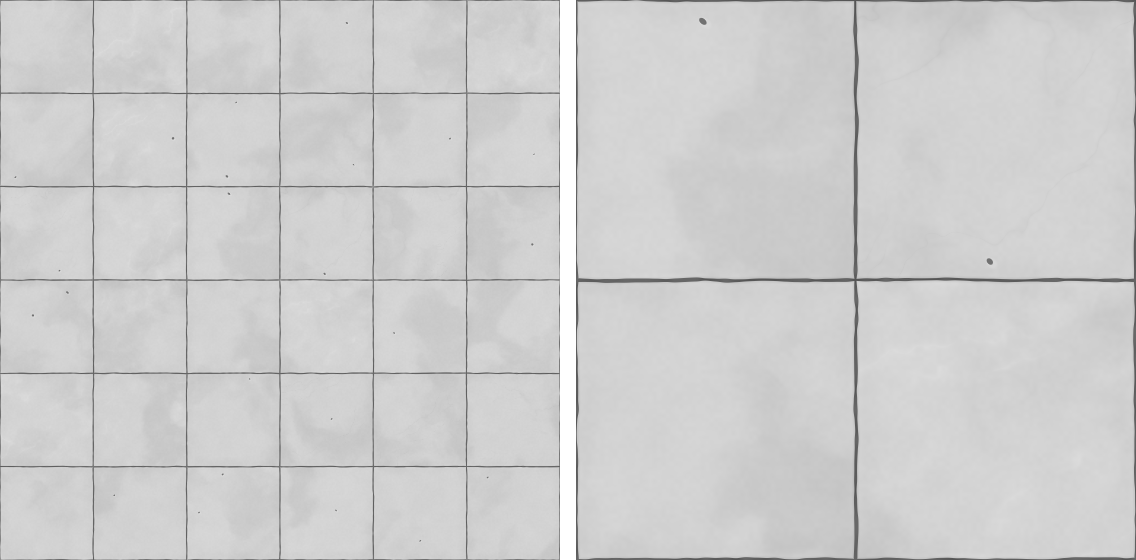
Left: the whole. Right: its middle third, enlarged.
Give the GLSL for this texture, as a Shadertoy shader.

```glsl
// Pale grey concrete tiles, six by six, parted by thin dark ragged joints.
// Each tile seeds its own wrapped cloud noise, so stains stop at the joints;
// a few tiles also carry swirling streaks, hairlines or small pits.

const float TILES = 6.0;

// Integer hash giving three values in 0..1
vec3 hash3(vec3 key) {
    uvec3 v = uvec3(ivec3(key)) * 1664525u + 1013904223u;
    v.x += v.y * v.z; v.y += v.z * v.x; v.z += v.x * v.y;
    v ^= v >> 16u;
    v.x += v.y * v.z; v.y += v.z * v.x; v.z += v.x * v.y;
    return vec3(v >> 8u) / 16777216.0;
}

// Value noise that wraps after a whole number of cells
float noise(vec2 p, float period, float seed) {
    vec2 i = floor(p), f = fract(p);
    vec2 a = mod(i, period), b = mod(i + 1.0, period);
    f = f * f * (3.0 - 2.0 * f);
    return mix(mix(hash3(vec3(a, seed)).x, hash3(vec3(b.x, a.y, seed)).x, f.x),
               mix(hash3(vec3(a.x, b.y, seed)).x, hash3(vec3(b, seed)).x, f.x), f.y);
}

float fbm(vec2 p, float period, float seed) {
    float sum = 0.0, gain = 0.5;
    for (int i = 0; i < 5; i++) {
        sum += gain * noise(p, period, seed);
        p *= 2.0; period *= 2.0; gain *= 0.5;
    }
    return sum / 0.97;
}

// Thin bright crests along the middle level of a stretched, warped noise
float veins(vec2 local, float warp, float seed) {
    vec2 s = mat2(0.8, -0.6, 0.6, 0.8) * local;
    float n = noise(s * vec2(1.6, 7.0) + vec2(1.0, 4.0) * warp, 64.0, seed);
    return pow(1.0 - abs(2.0 * n - 1.0), 5.0);
}

// Dark pits with a faint light lip: x is the hollow, y the lip
vec2 pits(vec2 local, float seed, float px) {
    vec2 result = vec2(0.0);
    for (float i = 0.0; i < 3.0; i++) {
        vec3 place = hash3(vec3(seed, i, 71));
        vec3 kind = hash3(vec3(seed, i, 72));
        vec2 d = local - mix(vec2(0.06), vec2(0.94), place.xy);
        d.x += d.y * (kind.y - 0.5);
        float r = mix(0.006, 0.013, kind.z);
        float present = step(kind.x, 0.18);
        float hollow = clamp((r - length(d)) / px + 0.5, 0.0, 1.0);
        float lip = 1.0 - smoothstep(r, r + 0.014, length(d + vec2(-0.006, 0.006)));
        result = max(result, present * vec2(hollow, lip));
    }
    return result;
}

void mainImage(out vec4 fragColor, in vec2 fragCoord) {
    vec2 p = fragCoord / iResolution.xy * TILES;
    float px = TILES / iResolution.y;

    // Tile layout with slightly wavering edges
    vec2 waver = vec2(noise(p * 9.0, TILES * 9.0, 1.0), noise(p * 9.0, TILES * 9.0, 2.0));
    vec2 q = p + 0.007 * (waver - 0.5);
    vec2 id = mod(floor(q), TILES), local = fract(q);
    vec2 border = min(local, 1.0 - local);
    float edge = min(border.x, border.y);
    float seed = 10.0 + id.x + TILES * id.y;
    vec3 trait = hash3(vec3(id, 5));

    // Cloudy stains
    float warp = fbm(p * 2.0, TILES * 2.0, seed + 50.0);
    float cloud = fbm(p * 2.0 + 1.2 * warp, TILES * 2.0, seed);
    float mottle = fbm(p * 7.0, TILES * 7.0, seed + 100.0);
    float tone = mix(0.788, 0.828, smoothstep(0.27, 0.58, cloud));
    tone += 0.010 * (trait.x - 0.5) + 0.022 * (mottle - 0.5);

    // Smudged darker margin and a scuffed light rim
    tone -= 0.014 * (1.0 - smoothstep(0.0, 0.13, edge + 0.12 * (mottle - 0.5)));
    tone += 0.012 * (1.0 - smoothstep(0.012, 0.035, edge)) * mottle;

    // Light streaks in some tiles, a dark hairline in others
    float vein = veins(local, warp * 1.6, seed + 150.0);
    float patchy = smoothstep(0.38, 0.62, mottle * 0.5 + warp * 0.5);
    tone += 0.022 * vein * patchy * step(0.86, trait.y);
    tone -= 0.020 * pow(vein, 4.0) * patchy * step(trait.y, 0.22);

    // Fine grain
    tone += 0.012 * (noise(p * 64.0, TILES * 64.0, 3.0) - 0.5);

    // Pits
    vec2 pit = pits(local, seed, px);
    tone += 0.025 * pit.y;
    tone = mix(tone, 0.40, pit.x * 0.9);

    // Joints with chipped sides and a soft shadow
    float chip = noise(p * 28.0, TILES * 28.0, 4.0);
    float width = 0.0052 + 0.004 * (chip - 0.4);
    float joint = clamp((width - edge) / px + 0.5, 0.0, 1.0);
    tone -= 0.05 * (1.0 - smoothstep(0.004, 0.016, edge));
    tone = mix(tone, 0.33 + 0.08 * chip, joint);

    fragColor = vec4(vec3(tone), 1.0);
}
```
